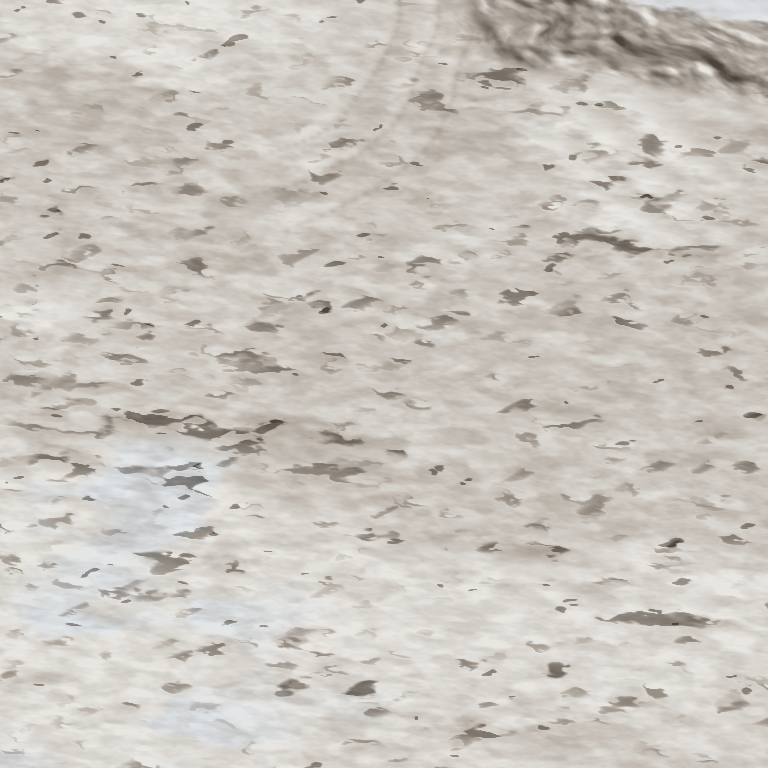
Write a Shadertoy shader that draws this texture.

```glsl
// Dry, churned sand seen at a low angle: tan ground, chalky pale crust, wheel arcs and a rubble bank.
// Blended cellular noise, stretched sideways, gives grain and dark flecks;
// soft masks place the crust, ridges and bank, and one brightness value is tinted at the end.

vec2 hash(vec2 p) {
    vec3 q = fract(p.xyx * vec3(0.1031, 0.1030, 0.0973));
    q += dot(q, q.yzx + 33.33);
    return fract((q.xx + q.yz) * q.zy);
}

// Random values of nearby cell sites, blended by distance: 0 to 1
float cellular(vec2 p) {
    vec2 base = floor(p);
    float sum = 0.0, total = 0.0;
    for (int y = -1; y <= 1; y++)
    for (int x = -1; x <= 1; x++) {
        vec2 cell = base + vec2(x, y);
        vec2 d = p - cell - hash(cell);
        float weight = exp(-5.0 * dot(d, d));
        sum += weight * hash(cell + 71.0).x;
        total += weight;
    }
    return sum / total;
}

// Three octaves, centred on zero
float layered(vec2 p) {
    float sum = 0.0, amp = 0.5;
    for (int i = 0; i < 3; i++) {
        sum += amp * (cellular(p) - 0.5);
        p = p * 2.03 + 17.0;
        amp *= 0.58;
    }
    return sum;
}

float segmentDistance(vec2 p, vec2 a, vec2 b) {
    vec2 ab = b - a;
    return length(p - a - ab * clamp(dot(p - a, ab) / dot(ab, ab), 0.0, 1.0));
}

float patchMask(vec2 p, vec2 center, vec2 radius) {
    return 1.0 - smoothstep(0.55, 1.25, length((p - center) / radius));
}

// Sparse ragged stones, one at most per cell
float clods(vec2 p, float share) {
    vec2 base = floor(p);
    float mask = 0.0;
    for (int y = -1; y <= 1; y++)
    for (int x = -1; x <= 1; x++) {
        vec2 cell = base + vec2(x, y);
        vec2 r = hash(cell + 9.0);
        float size = 0.12 + 0.2 * r.y;
        float d = length(p - cell - hash(cell + 40.0));
        mask = max(mask, step(r.x, share) * (1.0 - smoothstep(size * 0.6, size, d)));
    }
    return mask;
}

void mainImage(out vec4 fragColor, in vec2 fragCoord) {
    vec2 uv = fragCoord / iResolution.xy;
    vec2 slanted = uv + vec2(0.0, 0.09 * uv.x);
    float broad = layered(slanted * vec2(4.0, 10.0));
    float streaks = layered(slanted * vec2(9.0, 38.0) + 5.0);
    float grain = layered(slanted * vec2(30.0, 85.0));
    vec2 ragged = uv + vec2(0.05, 0.03) * streaks + vec2(0.03, 0.012) * grain;

    // Pale crust: foreground, upper left, left edge and the striped patch at right
    float shore = 0.44 - 0.27 * uv.x + 0.09 * uv.x * uv.x + 0.16 * broad;
    float foreground = 1.0 - smoothstep(-0.025, 0.03, ragged.y - shore);
    foreground *= 1.0 - 0.55 * smoothstep(0.16, 0.02, uv.y) * smoothstep(0.3, 0.7, uv.x);
    vec2 away = ragged - vec2(0.81, 0.78);
    vec2 along = vec2(dot(away, vec2(0.77, -0.64)), dot(away, vec2(0.64, 0.77)));
    float striped = patchMask(along, vec2(0.0), vec2(0.17, 0.12));
    striped *= 0.65 + 0.35 * sin(along.y * 110.0 + 5.0 * broad);
    float crust = max(foreground, striped);
    crust = max(crust, patchMask(ragged + 0.15 * broad, vec2(0.19, 0.95), vec2(0.24, 0.10)));
    crust = max(crust, 0.8 * patchMask(ragged, vec2(0.04, 0.595), vec2(0.08, 0.03)));
    crust *= 1.0 - 0.75 * smoothstep(0.02, 0.25, streaks + 0.4 * broad);

    float value = mix(0.792, 0.875, crust) + 0.05 * broad + 0.07 * streaks + 0.2 * grain;

    // Faint wheel arcs with pressed treads
    vec2 hub = (uv - vec2(0.28, 1.0)) / vec2(1.1, 1.0);
    float radius = length(hub) + 0.025 * broad;
    float arcSide = smoothstep(-0.03, 0.12, hub.x);
    for (int i = 0; i < 3; i++) {
        float d = radius - 0.2 - 0.048 * float(i);
        float tread = 0.7 + 0.3 * sin(atan(hub.y, hub.x) * 130.0);
        value += arcSide * (0.035 * exp(-pow(d / 0.011, 2.0))
               - 0.05 * tread * exp(-pow((d - 0.012) / 0.004, 2.0)));
    }

    // Broken ridges gather the dark flecks
    vec4 ridges[7] = vec4[7](
        vec4(0.14, 0.45, 0.53, 0.425), vec4(0.70, 0.715, 0.92, 0.66),
        vec4(0.05, 0.41, 0.25, 0.37), vec4(0.18, 0.28, 0.32, 0.25),
        vec4(0.48, 0.31, 0.72, 0.28), vec4(0.58, 0.06, 0.76, 0.025),
        vec4(0.79, 0.20, 0.92, 0.18));
    float ridge = 0.0;
    for (int i = 0; i < 7; i++) {
        float d = segmentDistance(ragged, ridges[i].xy, ridges[i].zw);
        ridge = max(ridge, exp(-pow(d / 0.011, 2.0)));
    }
    float speck = cellular(slanted * vec2(32.0, 100.0) + vec2(1.5, 3.0) * grain);
    float flecks = smoothstep(0.76, 1.02, speck + 0.3 * ridge + 0.25 * broad);
    value -= 0.3 * flecks + 0.06 * ridge;
    value -= 0.3 * clods(ragged * vec2(26.0, 60.0), 0.06);
    value -= 0.36 * clods(ragged * vec2(11.0, 24.0) + 3.0, 0.16) * smoothstep(0.2, 0.12, uv.y)
           * smoothstep(0.2, 0.45, uv.x);

    // Rubble bank, embossed by comparing neighbouring heights
    vec2 lump = vec2(uv.x * 23.0, (uv.y + 0.35 * uv.x) * 46.0) + 2.0 * broad;
    float relief = layered(lump + vec2(0.2, 0.5)) - layered(lump);
    float bankFoot = 0.925 - 0.13 * (uv.x - 0.6);
    float bank = smoothstep(-0.025, 0.03, ragged.y - bankFoot) * smoothstep(0.57, 0.68, ragged.x);
    float gully = exp(-pow((ragged.y - 0.96 + 0.28 * (uv.x - 0.75)) / 0.018, 2.0));
    value = mix(value, 0.65 - 0.1 * gully + 0.75 * relief + 0.12 * grain, bank);

    // Warm tint fading to chalk, with cool damp spots and a pale far corner
    value = clamp(value, 0.3, 0.91);
    vec3 color = value - mix(vec3(0.0, 0.03, 0.065), vec3(0.0, 0.01, 0.03),
                             smoothstep(0.72, 0.88, value));
    float damp = foreground * smoothstep(0.03, 0.16, broad) * smoothstep(0.6, 0.2, uv.x);
    color += damp * vec3(-0.025, 0.0, 0.03);
    float corner = smoothstep(-0.006, 0.008, ragged.y - 1.0 + 0.2 * (uv.x - 0.82));
    color = mix(color, vec3(0.85, 0.86, 0.87) + 0.12 * grain, corner);
    fragColor = vec4(color, 1.0);
}
```
